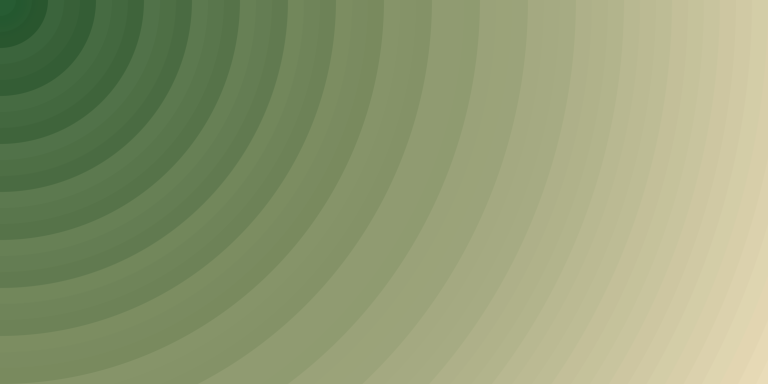
A WebGL 2 fragment shader for this background:

```glsl
#version 300 es
precision highp float;
// Concentric stepped rings spreading from the top left corner, forest green to cream.

uniform vec2 u_resolution;
out vec4 fragColor;

// Staircase with unit steps, each riser softened over the given width.
float softFloor(float x, float width) {
    float nearest = floor(x + 0.5);
    return nearest - 1.0 + smoothstep(-0.5 * width, 0.5 * width, x - nearest);
}

// Colour ramp from the corner (0) to the far end (17), in ring counts.
vec3 ramp(float ring) {
    vec3 forest = vec3(0.175, 0.350, 0.195);
    vec3 sage = vec3(0.480, 0.547, 0.375);
    vec3 cream = vec3(0.900, 0.850, 0.710);
    return ring < 7.0 ? mix(forest, sage, ring / 7.0)
                      : mix(sage, cream, (ring - 7.0) / 10.0);
}

void main() {
    // Distance from the top left corner, in canvas heights.
    vec2 fromCorner = vec2(gl_FragCoord.x, u_resolution.y - gl_FragCoord.y) / u_resolution.y;
    float radius = length(fromCorner);
    float pixel = 1.0 / u_resolution.y;

    // Eight rings per height, each split into three faint bands.
    float ring = softFloor(radius * 8.0, pixel * 12.0);
    float band = softFloor(radius * 24.0, pixel * 36.0) - 3.0 * ring;

    // Bands darken outward in the green rings and lighten in the cream ones.
    float bandStep = mix(-0.014, 0.014, smoothstep(2.0, 17.0, ring));
    vec3 color = ramp(ring) + bandStep * (band - 1.0);

    // Deeper green at the very corner.
    color -= vec3(0.035, 0.005, 0.010) * (1.0 - smoothstep(0.04, 0.11, radius));

    fragColor = vec4(color, 1.0);
}
```
